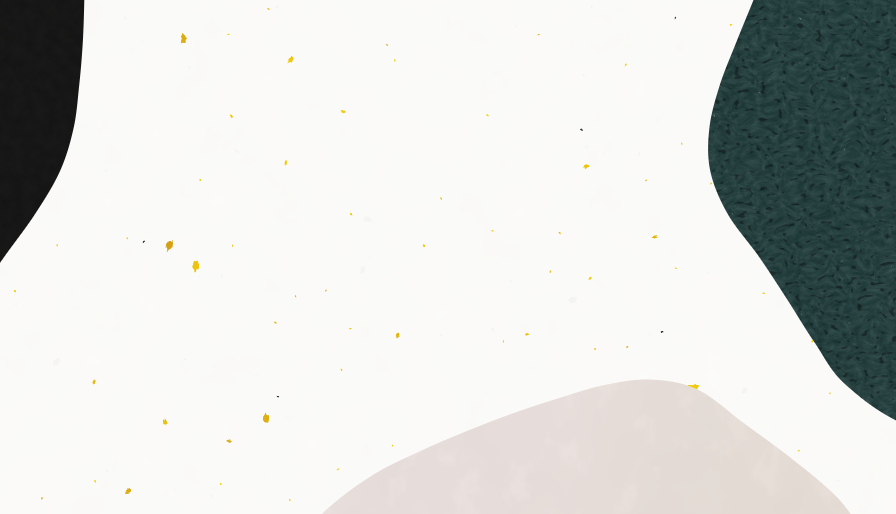
This background is drawn by a Shadertoy shader. Its source:

```glsl
// Paper collage: three smooth cut-out shapes (black, deep green, blush) on
// off-white paper scattered with gold flecks. Outlines are splines over evenly
// spaced knots; fibres are gradient noise; flecks are hashed, one per grid cell.

const vec3 PAPER = vec3(0.982, 0.980, 0.972);
const vec3 INK = vec3(0.088, 0.088, 0.087);
const vec3 GREEN = vec3(0.150, 0.252, 0.250);
const vec3 BLUSH = vec3(0.902, 0.866, 0.855);
const vec3 SAND = vec3(0.888, 0.855, 0.828);
const vec3 GOLD = vec3(0.950, 0.810, 0.050);
const vec3 AMBER = vec3(0.830, 0.620, 0.070);

// Outlines, in units of the canvas height
const float INK_EDGE[14] = float[14](0.165, 0.164, 0.161, 0.154, 0.143, 0.1165,
    0.068, 0.008, -0.05, -0.11, -0.17, -0.23, -0.29, -0.35);
const float GREEN_EDGE[14] = float[14](1.50, 1.466, 1.432, 1.400, 1.380, 1.382,
    1.416, 1.477, 1.532, 1.585, 1.647, 1.776, 2.036, 2.40);
const float BLUSH_TOP[14] = float[14](-0.09, 0.007, 0.075, 0.121, 0.160, 0.195,
    0.225, 0.251, 0.2615, 0.242, 0.176, 0.109, 0.032, -0.075);

vec3 hash3(vec2 p) {
    vec3 q = fract(p.xyx * vec3(0.1031, 0.1030, 0.0973));
    q += dot(q, q.yxz + 33.33);
    return fract((q.xxy + q.yzz) * q.zyx);
}

float gradientDot(vec2 cell, vec2 offset) {
    float angle = 6.2832 * hash3(cell).x;
    return dot(vec2(cos(angle), sin(angle)), offset);
}

// Gradient noise, about -0.7 to 0.7
float noise(vec2 p) {
    vec2 i = floor(p), f = p - i;
    vec2 u = f * f * f * (f * (f * 6.0 - 15.0) + 10.0);
    vec2 e = vec2(0.0, 1.0);
    return mix(mix(gradientDot(i, f), gradientDot(i + e.yx, f - e.yx), u.x),
               mix(gradientDot(i + e.xy, f - e.xy), gradientDot(i + e.yy, f - e.yy), u.x), u.y);
}

float fbm(vec2 p) {
    float sum = 0.0, amp = 0.6;
    for (int i = 0; i < 4; i++) {
        sum += amp * noise(p);
        p = mat2(1.6, 1.2, -1.2, 1.6) * p + 7.3;
        amp *= 0.55;
    }
    return sum;
}

// Catmull-Rom curve through the knots; t counts knots from the first
float spline(float k[14], float t) {
    t = clamp(t, 0.0, 13.0);
    int i = min(int(t), 12);
    float f = t - float(i), a = k[i], b = k[i + 1];
    float m0 = 0.5 * (b - k[max(i - 1, 0)]);
    float m1 = 0.5 * (k[min(i + 2, 13)] - a);
    float d = b - a;
    return a + f * (m0 + f * (3.0 * d - 2.0 * m0 - m1 + f * (m0 + m1 - 2.0 * d)));
}

// Antialiased inside of a shape whose value d is negative within
float inside(float d) {
    float width = max(length(vec2(dFdx(d), dFdy(d))), 1e-5);
    return clamp(0.5 - d / width, 0.0, 1.0);
}

// Scattered chips: x is coverage, y a random tone for each chip
vec2 flecks(vec2 p, float cellSize, float density, vec2 radii, float seed) {
    vec2 cell = floor(p / cellSize);
    vec3 place = hash3(cell + seed), form = hash3(cell + seed + 57.0);
    vec2 q = p - cellSize * (cell + 0.1 + 0.8 * place.xy);
    float angle = 6.2832 * form.x, c = cos(angle), s = sin(angle);
    q = mat2(c, -s, s, c) * q * vec2(0.8, 1.3);
    float radius = mix(radii.x, radii.y, pow(form.y, 5.0));
    float ragged = 1.0 + 0.7 * noise(q / radius * 1.3 + 40.0 * place.xy);
    float pixel = 1.0 / iResolution.y;
    float cover = smoothstep(0.7 * pixel, -0.7 * pixel, length(q) - radius * ragged);
    return vec2(cover * step(place.z, density), form.z);
}

vec3 paperSheet(vec2 p) {
    vec3 col = PAPER + 0.006 * fbm(p * 9.0);
    vec2 pale = flecks(p, 0.13, 0.35, vec2(0.002, 0.008), 211.0);
    col = mix(col, PAPER * 0.95, 0.5 * pale.x);
    vec2 chip = flecks(p, 0.1, 0.46, vec2(0.0016, 0.0085), 19.0);
    col = mix(col, mix(GOLD, AMBER, chip.y * chip.y), chip.x);
    vec2 soot = flecks(p, 0.2, 0.14, vec2(0.0016, 0.0025), 131.0);
    return mix(col, GREEN * 0.7, soot.x);
}

vec3 greenCard(vec2 p) {
    vec2 warp = vec2(noise(p * 22.0), noise(p * 22.0 + 31.0));
    float fibre = fbm(p * vec2(62.0, 92.0) + 1.5 * warp);
    vec3 col = GREEN + vec3(0.11, 0.125, 0.12) * fibre + 0.018 * fbm(p * 6.0);
    col *= 1.0 - 0.35 * smoothstep(0.22, 0.45, noise(p * vec2(75.0, 110.0) + warp));
    return mix(col, vec3(0.48, 0.55, 0.52), 0.6 * flecks(p, 0.09, 0.3, vec2(0.001, 0.003), 77.0).x);
}

vec3 blushCard(vec2 p) {
    vec3 col = mix(BLUSH, SAND, smoothstep(0.9, 1.55, p.x - 0.4 * p.y));
    float blotch = smoothstep(0.05, 0.3, fbm(p * vec2(13.0, 10.0)));
    return col + 0.014 * blotch + 0.012 * fbm(p * 5.0);
}

void mainImage(out vec4 fragColor, in vec2 fragCoord) {
    vec2 p = fragCoord / iResolution.y;
    float depth = (1.0 - p.y) * 12.0 + 1.0;
    vec3 ink = INK + 0.022 * fbm(p * 45.0);

    // Stack the cut-outs on the sheet
    vec3 col = paperSheet(p);
    col = mix(col, blushCard(p), inside(p.y - spline(BLUSH_TOP, (p.x - 0.543) / 0.0905)));
    col = mix(col, greenCard(p), inside(spline(GREEN_EDGE, depth) - p.x));
    col = mix(col, ink, inside(p.x - spline(INK_EDGE, depth)));
    fragColor = vec4(col, 1.0);
}
```
